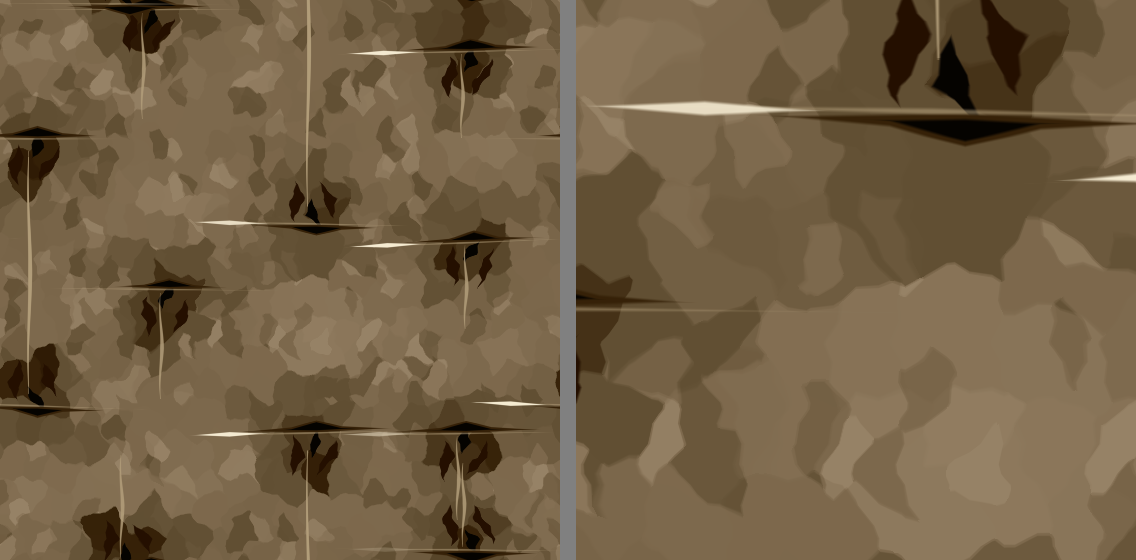
Left, the full canvas; right, a detail of the centre.
Write a three.js fragment shader that draws this texture.

```glsl
// Weathered stone blocks: angular shards, dark slits, pale vertical seams and stained joints.
#define SHARDS_LARGE vec2(22.0, 18.0)
#define SHARDS_SMALL vec2(34.0, 25.0)
#define BASE_TONE 0.67
#define STAIN_DEPTH 0.30
#define STAIN_VARIATION 0.36
#define SHARD_CONTRAST 0.17
#define SEAM_WIDTH 0.0034
#define SLIT_HEIGHT 0.008
#define JAGGEDNESS 0.022
#define SOFT 0.0013
#define TAU 6.2831853

varying vec2 vUv;

const vec3 BLACK = vec3(0.02, 0.01, 0.00);
const vec3 DEEP = vec3(0.14, 0.06, 0.00);
const vec3 DARK = vec3(0.21, 0.13, 0.03);
const vec3 LOW = vec3(0.38, 0.31, 0.20);
const vec3 MID = vec3(0.49, 0.41, 0.30);
const vec3 LIGHT = vec3(0.59, 0.51, 0.40);
const vec3 SEAM = vec3(0.70, 0.62, 0.48);
const vec3 CHIP = vec3(0.96, 0.92, 0.82);

struct Joint { vec2 at; float facing; float reach; float seed; };
struct Facet { vec2 site; vec2 neighbour; float blend; };

float hash(vec2 p) { return fract(sin(dot(p, vec2(127.1, 311.7))) * 43758.55); }
vec2 wrap(vec2 d) { return fract(d + 0.5) - 0.5; }
float fill(float d) { return 1.0 - smoothstep(-SOFT, SOFT, d); }
float diamond(vec2 d, vec2 size) { return (abs(d.x) / size.x + abs(d.y) / size.y - 1.0) * size.x; }
float pick(vec4 v, float i) { return dot(v, vec4(equal(vec4(0.0, 1.0, 2.0, 3.0), vec4(i)))); }

// Joints sit in four columns; the last facing of each column is turned upward.
float jointCount(float column) { return pick(vec4(2.0, 3.0, 2.0, 4.0), column); }

Joint getJoint(float column, float k) {
  float x = pick(vec4(0.052, 0.255, 0.55, 0.825), column)
          + pick(vec4(0.0, 0.04, 0.0, 0.008), column) * sin(2.2 * k);
  float y = pick(vec4(0.243, 0.012, 0.405, 0.087), column)
          + pick(vec4(0.487, 0.5, 0.363, 0.3), column) * k
          + pick(vec4(0.0, 0.0, 0.0, 0.041), column) * mod(k, 3.0);
  float facing = k == pick(vec4(1.0, 2.0, 0.0, 3.0), column) ? 1.0 : -1.0;
  float reach = pick(vec4(0.45, 0.2, 0.6, 0.16), column);
  return Joint(vec2(x, 1.0 - y), facing, reach, hash(vec2(column + 3.0, k + 7.0)));
}

// Tone in x and stain strength in y: shade behind each slit, light beyond, stain along the seam.
vec2 ground(vec2 p) {
  float tone = BASE_TONE + 0.025 * sin(TAU * (2.0 * p.x + p.y)) * sin(TAU * (p.x - 3.0 * p.y));
  float stain = 0.0;
  for (int n = 0; n < 16; n++) {
    float column = mod(float(n), 4.0), k = floor(float(n) / 4.0);
    if (k >= jointCount(column)) continue;
    Joint j = getJoint(column, k);
    vec2 d = wrap(p - j.at) * vec2(1.0, j.facing);
    vec2 shade = (d - vec2(0.02, -0.045)) / vec2(0.14, 0.042);
    vec2 glow = (d - vec2(0.03, -0.15)) / vec2(0.13, 0.05);
    vec2 spot = (d - vec2(0.005, 0.045)) / vec2(0.068, 0.062);
    tone += 0.16 * exp(-dot(glow, glow)) - 0.19 * exp(-dot(shade, shade));
    stain = max(stain, exp(-pow(dot(spot, spot), 1.6)));
  }
  return vec2(tone, stain);
}

// Wrapping cellular noise: the two nearest sites and a soft blend across their border.
Facet facet(vec2 p, vec2 grid) {
  vec2 cell = floor(p * grid);
  Facet f = Facet(p, p, 0.0);
  float near = 9.0, next = 9.0;
  for (int y = -1; y <= 1; y++) for (int x = -1; x <= 1; x++) {
    vec2 c = cell + vec2(float(x), float(y)), id = mod(c, grid);
    vec2 site = c + vec2(hash(id + 0.3), hash(id + 57.6));
    float d = distance(p * grid, site);
    if (d < near) { next = near; f.neighbour = f.site; near = d; f.site = site / grid; }
    else if (d < next) { next = d; f.neighbour = site / grid; }
  }
  f.blend = 0.5 + 0.5 * smoothstep(0.0, 2.0 * SOFT * grid.y, next - near);
  return f;
}

float siteHash(vec2 site) { return hash(floor(fract(site) * 997.0 + 0.5)); }
float largeTone(vec2 site) {
  vec2 g = ground(site);
  float h = siteHash(site);
  return g.x + 0.07 * (h - 0.5) - g.y * (STAIN_DEPTH + STAIN_VARIATION * h);
}
float smallTone(vec2 site) {
  float h = siteHash(site);
  return SHARD_CONTRAST * (step(0.86, h) - step(h, 0.11));
}

vec3 ramp(float t) {
  vec3 c = mix(DEEP, DARK, smoothstep(0.0, 0.2, t));
  c = mix(c, LOW, smoothstep(0.2, 0.46, t));
  c = mix(c, MID, smoothstep(0.46, 0.7, t));
  return mix(c, LIGHT, smoothstep(0.7, 0.95, t));
}

// Gashes, seam, slit and chipped edge of one joint; d.y grows along the seam.
vec3 drawJoint(vec3 c, vec2 d, vec2 jag, Joint j) {
  vec2 g = d + jag;
  c = mix(c, DEEP, fill(diamond(g - vec2(-0.022, 0.048), vec2(0.013, 0.036))));
  c = mix(c, DEEP, fill(diamond(g - vec2(0.036 - 0.5 * (g.y - 0.05), 0.05), vec2(0.012, 0.03))));
  c = mix(c, BLACK, fill(diamond(g - vec2(0.012 - 0.4 * (g.y - 0.02), 0.02), vec2(0.011, 0.024))));
  float along = fract(d.y) / j.reach;
  float seam = abs(d.x + 0.002 * sin(9.0 * along)) - SEAM_WIDTH * (1.0 - abs(2.0 * along - 1.1));
  c = mix(c, SEAM, 0.85 * fill(seam) * step(0.06, along) * step(along, 1.0));
  float x = d.x - 0.015, s = -d.y - (0.06 * j.seed - 0.015) * x;
  float taper = 1.0 - abs(x) / (0.085 + 0.04 * j.seed);
  float roof = SLIT_HEIGHT * (taper + 1.1 * max(0.0, 1.0 - abs(x) / 0.045)) + 0.3 * jag.x;
  float slit = max(s - roof, -s - 0.5 * SLIT_HEIGHT * taper);
  c = mix(c, DARK, fill(slit));
  c = mix(c, BLACK, fill(slit + 0.0035));
  float edge = abs(s + 0.005) - 0.0016 * (1.0 - abs(x + 0.02) / 0.14);
  c = mix(c, SEAM, 0.55 * fill(edge));
  float chip = abs(s + 0.004) - 0.004 * (1.0 - abs(x + 0.155) / 0.06);
  return mix(c, CHIP, fill(chip) * smoothstep(0.35, 0.65, j.seed));
}

void main() {
  vec2 jag = JAGGEDNESS * (abs(fract(vUv.yx * vec2(13.0, 17.0)) - 0.5) - 0.25)
           + 0.3 * JAGGEDNESS * (abs(fract(vUv.yx * vec2(41.0, 37.0)) - 0.5) - 0.25);
  vec2 p = vUv + jag;
  Facet a = facet(p, SHARDS_LARGE), b = facet(p, SHARDS_SMALL);
  float tone = mix(largeTone(a.neighbour), largeTone(a.site), a.blend);
  float shards = mix(smallTone(b.neighbour), smallTone(b.site), b.blend);
  vec3 color = ramp(tone + shards * smoothstep(0.42, 0.65, tone));
  for (int n = 0; n < 16; n++) {
    float column = mod(float(n), 4.0), k = floor(float(n) / 4.0);
    if (k >= jointCount(column)) continue;
    Joint j = getJoint(column, k);
    color = drawJoint(color, wrap(vUv - j.at) * vec2(1.0, j.facing), jag, j);
  }
  gl_FragColor = vec4(color, 1.0);
}
```
